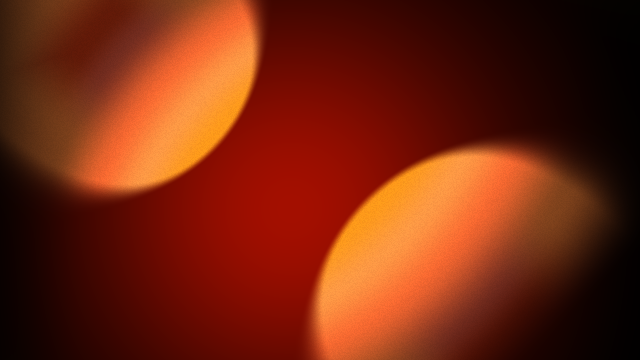
Write a Shadertoy shader that draws this background.

```glsl
// Two softly lit orbs face each other across a deep red glow.
// Each orb is a disc shaded by a colour ramp along its light axis, with
// a rim that blurs away from that axis; a vignette and fine grain finish it.

const vec3 GLOW_RED = vec3(0.64, 0.058, 0.0);
const vec3 AMBER    = vec3(1.0, 0.60, 0.10);
const vec3 PEACH    = vec3(1.0, 0.60, 0.27);
const vec3 CORAL    = vec3(0.98, 0.41, 0.19);
const vec3 PLUM     = vec3(0.44, 0.17, 0.12);
const vec3 EMBER    = vec3(0.38, 0.10, 0.03);
const vec3 BROWN    = vec3(0.50, 0.26, 0.11);

// Sine-free hash, 0 to 1
float hash(vec2 p) {
    vec3 q = fract(vec3(p.xyx) * 0.1031);
    q += dot(q, q.yzx + 33.33);
    return fract((q.x + q.y) * q.z);
}

// Colour at a depth behind the lit rim and an offset across the axis
vec3 orbColor(float depth, float side) {
    float t = depth + 0.25 * side * side;
    vec3 core = mix(PLUM, EMBER, smoothstep(0.78, 0.98, t));
    float dusty = max(smoothstep(0.15, 0.6, abs(side)), smoothstep(1.0, 1.35, t));
    vec3 shade = mix(core, BROWN, dusty);
    vec3 lit = mix(AMBER, PEACH, smoothstep(0.05, 0.28, t));
    lit = mix(lit, CORAL, smoothstep(0.25, 0.52, t));
    return mix(lit, shade, smoothstep(0.45, 0.82, t));
}

// Lays one orb over the base; fade is the depth where it starts to dissolve
vec3 addOrb(vec3 base, vec2 p, vec2 center, float radius, vec2 axis, float fade, float grain) {
    vec2 q = (p - center) / radius;
    float depth = 1.0 - dot(q, axis);
    float side = dot(q, vec2(-axis.y, axis.x));
    float blur = 0.022 + 0.3 * pow(abs(side), 4.0);
    float cover = 1.0 - smoothstep(-1.6 * blur, 0.5 * blur, length(q) - 1.0);
    cover *= 1.0 - smoothstep(fade, fade + 0.45, depth);
    return mix(base, orbColor(depth, side) * (1.0 + grain), cover);
}

void mainImage(out vec4 fragColor, in vec2 fragCoord) {
    vec2 p = fragCoord / iResolution.y;
    float width = iResolution.x / iResolution.y;

    // Red glow between the orbs
    vec2 g = (p - vec2(0.81, 0.42)) / 0.62;
    vec3 color = GLOW_RED * max(exp(-dot(g, g)) * 1.04 - 0.04, 0.0);

    // Orbs
    float grain = 0.07 * (hash(floor(p * 432.0)) - 0.5);
    color = addOrb(color, p, vec2(0.262, 0.914), 0.47, normalize(vec2(0.76, -0.65)), 2.0, grain);
    color = addOrb(color, p, vec2(1.407, 0.053), 0.556, normalize(vec2(-1.0, 1.0)), 0.7, grain);

    // Side vignette
    float border = min(p.x, width - p.x);
    color *= smoothstep(-0.2, 0.25, border);

    fragColor = vec4(color, 1.0);
}
```
